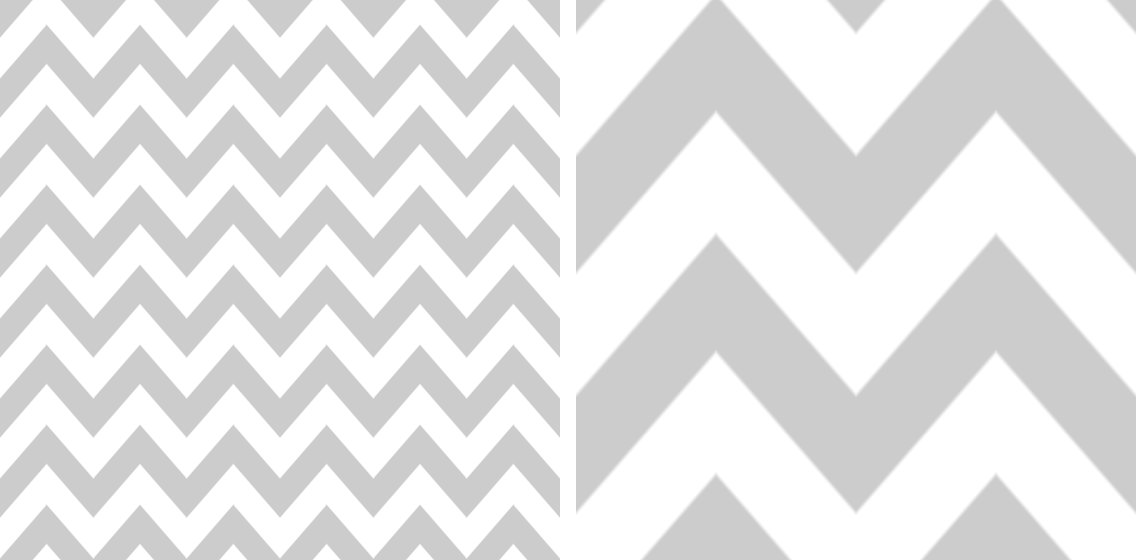
Left: the whole. Right: its middle third, enlarged.
Reproduce this pattern procedurally as a three.js fragment shader.

```glsl
// Flat grey chevron stripes on white: six zigzags across, seven stripes down.
// A triangle wave shifts the height, and a repeated band is cut from the result.
// Whole numbers of repeats on both axes make the tile seamless.

varying vec2 vUv;

const vec2 REPEATS = vec2(6.0, 7.0);     // zigzags across, stripes up
const float ZIGZAG_HEIGHT = 0.672;       // peak to valley, in stripe periods
const float STRIPE_THICKNESS = 0.49;     // vertical, in stripe periods
const float STRIPE_CENTRE = 0.446;       // stripe middle at a peak, in periods
const float EDGE_SOFTNESS = 0.0016;      // half-width of the edge, in canvas units

const vec3 WHITE = vec3(1.0);
const vec3 GREY = vec3(0.8);

// 1 at whole numbers, falling linearly to 0 halfway between them
float triangleWave(float x) {
  return abs(2.0 * fract(x) - 1.0);
}

// Signed distance to a band repeating once per unit, negative inside
float repeatedBand(float x, float centre, float thickness) {
  return abs(fract(x - centre + 0.5) - 0.5) - 0.5 * thickness;
}

// Signed distance to the chevron stripes, in canvas units
float chevronDistance(vec2 uv, vec2 repeats, float height) {
  vec2 cell = uv * repeats;
  float level = cell.y + height * triangleWave(cell.x);
  float slope = length(vec2(2.0 * height * repeats.x, repeats.y));
  return repeatedBand(level, STRIPE_CENTRE, STRIPE_THICKNESS) / slope;
}

void main() {
  float stripe = chevronDistance(vUv, REPEATS, ZIGZAG_HEIGHT);
  float background = smoothstep(-EDGE_SOFTNESS, EDGE_SOFTNESS, stripe);
  gl_FragColor = vec4(mix(GREY, WHITE, background), 1.0);
}
```
